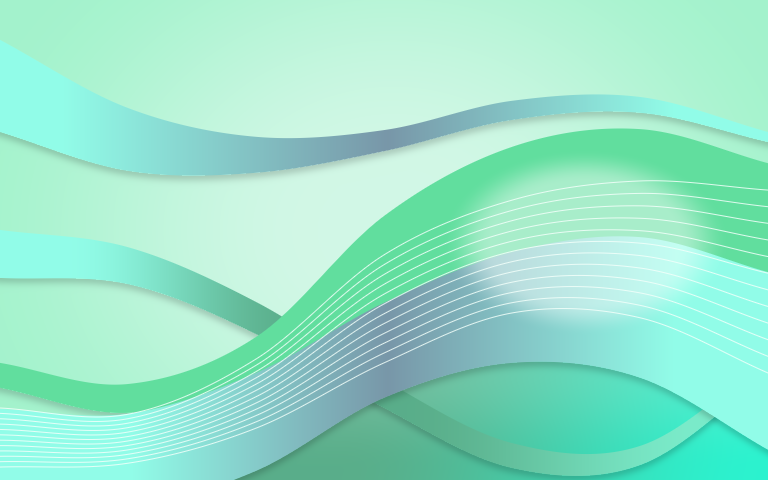
A Shadertoy shader for this background:

```glsl
// Mint background with flowing ribbons, fine white strands and a soft glow.

// Colours
const vec3 MINT_LIGHT = vec3(0.82, 0.97, 0.90);
const vec3 MINT_EDGE  = vec3(0.64, 0.95, 0.80);
const vec3 AQUA       = vec3(0.57, 0.99, 0.91);
const vec3 SLATE      = vec3(0.47, 0.59, 0.66);
const vec3 GREEN      = vec3(0.38, 0.87, 0.62);
const vec3 FOREST     = vec3(0.35, 0.68, 0.54);
const vec3 TURQUOISE  = vec3(0.17, 0.95, 0.81);

// Layout, in units of the canvas height
const float ASPECT = 1.6;
const vec2  GLOW_CENTRE = vec2(1.22, 0.495);
const vec2  GLOW_RADIUS = vec2(0.285, 0.185);
const float GLOW_STRENGTH = 0.45;
const float SHADOW_SIZE = 0.013;
const float SHADOW_STRENGTH = 0.16;
const int   STRANDS = 12;
const float STRAND_WIDTH = 0.0021;

// Edge heights at evenly spaced knots from left to right
const int KNOTS = 7;
const float UPPER_TOP[KNOTS]    = float[](0.917, 0.775, 0.715, 0.729, 0.790, 0.798, 0.725);
const float UPPER_BOTTOM[KNOTS] = float[](0.725, 0.644, 0.640, 0.685, 0.750, 0.765, 0.704);
const float BACK_TOP[KNOTS]     = float[](0.521, 0.485, 0.371, 0.208, 0.077, 0.071, 0.250);
const float BACK_BOTTOM[KNOTS]  = float[](0.421, 0.408, 0.304, 0.150, 0.025, 0.031, 0.219);
const float GREEN_TOP[KNOTS]    = float[](0.244, 0.200, 0.298, 0.550, 0.694, 0.731, 0.660);
const float GREEN_BOTTOM[KNOTS] = float[](0.192, 0.140, 0.217, 0.358, 0.465, 0.496, 0.423);
const float FRONT_TOP[KNOTS]    = float[](0.148, 0.138, 0.223, 0.369, 0.475, 0.506, 0.433);
const float FRONT_BOTTOM[KNOTS] = float[](-0.052, -0.058, 0.019, 0.171, 0.244, 0.213, 0.063);
const float STRAND_TOP[KNOTS]    = float[](0.150, 0.137, 0.252, 0.469, 0.583, 0.623, 0.604);
const float STRAND_BOTTOM[KNOTS] = float[](0.027, 0.035, 0.108, 0.244, 0.348, 0.338, 0.223);

// Catmull-Rom curve through the knots; u runs from 0 to 1
float curve(float knots[KNOTS], float u) {
    float s = clamp(u, 0.0, 1.0) * float(KNOTS - 1);
    int i = min(int(s), KNOTS - 2);
    float t = s - float(i);
    float b = knots[i], c = knots[i + 1];
    float a = i > 0 ? knots[i - 1] : 2.0 * b - c;
    float d = i < KNOTS - 2 ? knots[i + 2] : 2.0 * c - b;
    return b + 0.5 * t * (c - a + t * (2.0 * a - 5.0 * b + 4.0 * c - d
             + t * (3.0 * (b - c) + d - a)));
}

// Distance to a curve in pixels, from its height difference
float pixelDistance(float d) {
    return d / max(length(vec2(dFdx(d), dFdy(d))), 1e-5);
}

float cover(float d) {
    return clamp(0.5 + pixelDistance(d), 0.0, 1.0);
}

// Lays a ribbon between two heights, with a soft shadow below it
vec3 ribbon(vec3 base, float y, float top, float bottom, vec3 colour) {
    float below = max(bottom - y, 0.0) / SHADOW_SIZE;
    float shadow = SHADOW_STRENGTH * exp(-below * below) * step(y, bottom);
    base *= 1.0 - shadow;
    return mix(base, colour, cover(top - y) * cover(y - bottom));
}

// Aqua at both ends, slate in the middle
vec3 satin(float u, float start, float end) {
    float middle = 0.505;
    float rise = clamp((u - start) / (middle - start), 0.0, 1.0);
    float fall = clamp((end - u) / (end - middle), 0.0, 1.0);
    return mix(AQUA, SLATE, min(rise, fall));
}

void mainImage(out vec4 fragColor, in vec2 fragCoord) {
    vec2 uv = fragCoord / iResolution.xy;
    vec2 p = vec2(uv.x * ASPECT, uv.y);
    float u = uv.x, y = uv.y;

    // Backdrop
    float radius = length((p - vec2(0.82, 0.52)) * vec2(0.95, 1.15));
    vec3 col = mix(MINT_LIGHT, MINT_EDGE, smoothstep(0.15, 0.9, radius));

    // Deep fill under the front ribbon
    float frontBottom = curve(FRONT_BOTTOM, u);
    vec3 fill = mix(FOREST, TURQUOISE, smoothstep(0.45, 1.02, u + 0.15 * (0.12 - y)));
    fill = mix(fill, MINT_LIGHT, 0.22 * smoothstep(0.02, 0.24, y));
    col = mix(col, fill, cover(frontBottom + 0.02 - y));

    // Back ribbon, fading into the fill and lightening again at the right
    vec3 backColour = mix(AQUA, FOREST, smoothstep(0.08, 0.40, u));
    backColour = mix(backColour, vec3(0.48, 0.92, 0.79), smoothstep(0.52, 0.92, u));
    col = ribbon(col, y, curve(BACK_TOP, u), curve(BACK_BOTTOM, u), backColour);

    // Upper, green and front ribbons
    col = ribbon(col, y, curve(UPPER_TOP, u), curve(UPPER_BOTTOM, u), satin(u, 0.08, 0.88));
    col = ribbon(col, y, curve(GREEN_TOP, u), curve(GREEN_BOTTOM, u), GREEN);
    col = ribbon(col, y, curve(FRONT_TOP, u), frontBottom, satin(u, 0.17, 0.88));

    // Soft glow
    float glow = 1.0 - smoothstep(0.68, 1.05, length((p - GLOW_CENTRE) / GLOW_RADIUS));
    col = mix(col, vec3(1.0), GLOW_STRENGTH * glow);

    // Fine strands
    float strandTop = curve(STRAND_TOP, u), strandBottom = curve(STRAND_BOTTOM, u);
    float halfWidth = 0.5 * STRAND_WIDTH * iResolution.y;
    float strands = 0.0;
    for (int i = 0; i < STRANDS; i++) {
        float height = mix(strandTop, strandBottom, float(i) / float(STRANDS - 1));
        float d = abs(pixelDistance(y - height));
        strands = max(strands, clamp(halfWidth + 0.5 - d, 0.0, min(1.0, 2.0 * halfWidth)));
    }
    col = mix(col, vec3(0.95, 1.0, 0.98), 0.85 * strands);

    fragColor = vec4(col, 1.0);
}
```
